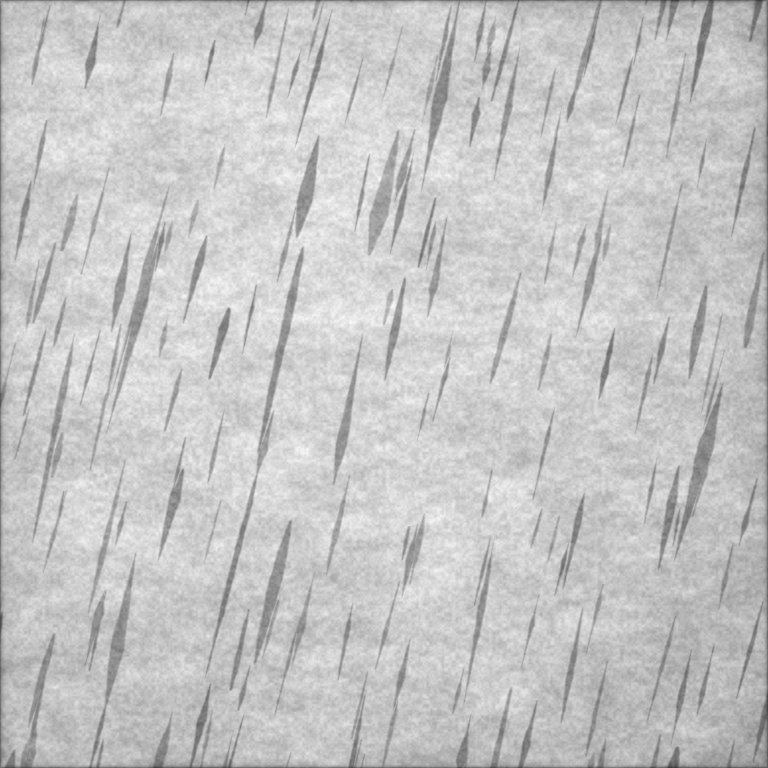
Reproduce this texture procedurally as a Shadertoy shader.

```glsl
vec3 hash3(vec2 p, float seed) {
    vec3 q = fract(vec3(p.xyx + seed * 7.31) * vec3(0.1031, 0.1030, 0.0973));
    q += dot(q, q.yxz + 33.33);
    return fract((q.xxy + q.yzz) * q.zyx);
}

float valueNoise(vec2 p) {
    vec2 cell = floor(p), f = fract(p);
    f = f * f * (3.0 - 2.0 * f);
    float low = mix(hash3(cell, 1.0).x, hash3(cell + vec2(1, 0), 1.0).x, f.x);
    float high = mix(hash3(cell + vec2(0, 1), 1.0).x, hash3(cell + 1.0, 1.0).x, f.x);
    return mix(low, high, f.y);
}

// Darkness of one layer of tapered slivers, one candidate per cell
float sliverLayer(vec2 p, vec2 cells, float density, float seed) {
    float dark = 0.0;
    vec2 home = floor(p * cells);
    float wobble = 0.0016 * (valueNoise(p * vec2(160, 70) + 40.0) - 0.5);
    for (int j = -1; j <= 1; j++)
    for (int i = -1; i <= 1; i++) {
        vec2 cell = home + vec2(i, j);
        vec3 place = hash3(cell + 50.0, seed);
        vec3 size = hash3(cell + 90.0, seed + 3.0);
        vec3 form = hash3(cell + 130.0, seed + 6.0);
        if (place.z > density) continue;

        vec2 d = p - (cell + place.xy) / cells;
        d.x -= d.y * mix(-0.05, 0.05, form.x);
        float halfLength = mix(0.3, 0.72, size.x) / cells.y;
        float t = clamp(0.5 + 0.5 * d.y / halfLength, 0.0, 1.0);

        // Widest point lies off centre, both ends run to a point
        float peak = mix(0.25, 0.75, form.y);
        float taper = min(t / peak, (1.0 - t) / (1.0 - peak));
        float halfWidth = mix(0.035, 0.1, size.y * size.y) / cells.x;
        halfWidth *= pow(taper, mix(0.5, 1.4, form.z));

        float edge = abs(d.x) - halfWidth + wobble;
        float cover = 1.0 - smoothstep(-0.002, 0.002, edge);
        cover *= smoothstep(0.0, 0.06, taper);
        dark = max(dark, cover * mix(0.24, 0.4, size.z));
    }
    return dark;
}

void mainImage(out vec4 fragColor, in vec2 fragCoord) {
    vec2 uv = fragCoord / iResolution.y;
    vec2 canvas = iResolution.xy / iResolution.y;

    // Uneven light, brightest up and left of the centre
    vec2 fromLight = uv - canvas * vec2(0.38, 0.64);
    float grey = 0.85 - 0.22 * dot(fromLight, fromLight);

    // Cloth-like mottling, stretched sideways
    grey += 0.08 * (valueNoise(uv * vec2(9, 22)) - 0.5);
    grey += 0.08 * (valueNoise(uv * vec2(28, 65) + 17.0) - 0.5);
    grey += 0.07 * (valueNoise(uv * vec2(85, 140) + 31.0) - 0.5);

    // Slivers leaning right, long to short
    vec2 leaning = vec2(uv.x - 0.23 * uv.y, uv.y);
    float dark = sliverLayer(leaning, vec2(8, 5), 0.58, 1.0);
    dark = max(dark, sliverLayer(leaning, vec2(13, 9), 0.6, 2.0));
    dark = max(dark, sliverLayer(leaning, vec2(17, 13), 0.42, 3.0) * 0.85);
    grey *= 1.0 - dark;

    // Fine grain
    grey += 0.09 * (valueNoise(uv * 210.0 + 53.0) - 0.5);
    grey += 0.07 * (valueNoise(uv * 390.0 + 71.0) - 0.5);

    // Thin dark rim
    vec2 inset = min(uv, canvas - uv);
    float rim = min(inset.x, inset.y);
    grey *= 1.0 - 0.45 * exp(-rim / 0.0018) - 0.1 * exp(-rim / 0.015);

    fragColor = vec4(vec3(clamp(grey, 0.0, 1.0)), 1.0);
}
```
